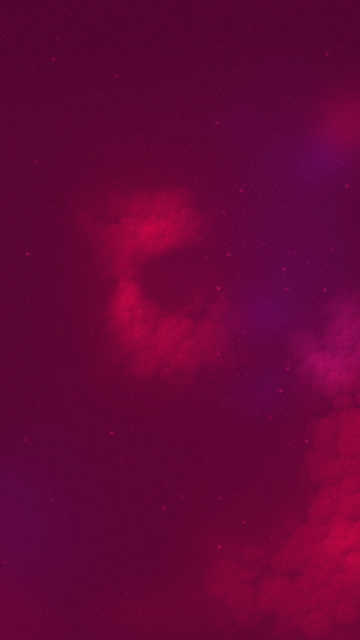
A WebGL 2 fragment shader for this background:

```glsl
#version 300 es
precision highp float;
// Crimson and violet nebula: billowing clouds and star dust on a dark plum sky.

#define SKY vec3(0.352, 0.018, 0.195)
#define RED vec3(0.330, 0.004, 0.055)
#define PINK vec3(0.230, 0.020, 0.125)
#define VIOLET vec3(0.035, 0.010, 0.130)
#define STAR vec3(0.420, 0.040, 0.160)
#define PUFF_SCALE 11.0
#define RELIEF 1.9
#define WARP 0.075
#define LIGHT vec2(-0.006, 0.007)

uniform vec2 u_resolution;
out vec4 fragColor;

vec2 hash2(vec2 p) {
  vec3 q = fract(vec3(p.xyx) * vec3(0.1031, 0.1030, 0.0973));
  q += dot(q, q.yzx + 33.33);
  return fract((q.xx + q.yz) * q.zy);
}

vec2 noise2(vec2 p) {
  vec2 i = floor(p), f = fract(p);
  f = f * f * (3.0 - 2.0 * f);
  vec2 low = mix(hash2(i), hash2(i + vec2(1, 0)), f.x);
  vec2 high = mix(hash2(i + vec2(0, 1)), hash2(i + vec2(1, 1)), f.x);
  return mix(low, high, f.y);
}

vec2 fbm2(vec2 p) {
  vec2 sum = vec2(0.0);
  float gain = 0.5;
  for (int i = 0; i < 5; i++) {
    sum += gain * noise2(p);
    p = mat2(1.6, 1.2, -1.2, 1.6) * p + 7.3;
    gain *= 0.5;
  }
  return sum;
}

// Height of one layer of round puffs.
float puffLayer(vec2 p) {
  vec2 cell = floor(p);
  float nearest = 1.0;
  for (int y = -1; y <= 1; y++)
    for (int x = -1; x <= 1; x++) {
      vec2 id = cell + vec2(x, y);
      vec2 d = id + hash2(id + 40.0) - p;
      nearest = min(nearest, dot(d, d));
    }
  return 1.0 - nearest;
}

float puffs(vec2 p) {
  float sum = 0.0, gain = 0.5;
  p *= PUFF_SCALE;
  for (int i = 0; i < 4; i++) {
    sum += gain * puffLayer(p);
    p = mat2(1.7, 1.1, -1.1, 1.7) * p + 3.7;
    gain *= 0.5;
  }
  return sum;
}

// Soft elliptical glow.
float glow(vec2 p, vec2 center, vec2 radius) {
  vec2 d = (p - center) / radius;
  return exp(-dot(d, d));
}

// One scattered star per grid cell, kept with the given chance.
float stars(vec2 p, float cells, float radius, float chance) {
  vec2 id = floor(p * cells);
  vec2 pick = hash2(id + cells);
  vec2 d = fract(p * cells) - 0.2 - 0.6 * hash2(id + 91.0);
  float spot = exp(-dot(d, d) / pow(radius * cells, 2.0));
  return spot * step(pick.x, chance) * (0.3 + 0.7 * pick.y);
}

void main() {
  vec2 p = gl_FragCoord.xy / u_resolution.x;
  p.y *= 1.77778 * u_resolution.x / u_resolution.y;
  vec2 drift = fbm2(p * 5.0) - 0.48;
  vec2 w = p + WARP * 2.0 * drift;
  vec2 soft = p + WARP * drift;

  // Billow texture lit from the upper left.
  vec2 q = p + 0.3 * WARP * drift;
  float height = puffs(q);
  float relief = height - puffs(q + LIGHT);

  // Central cloud with its dark hollows.
  float center = 0.80 * glow(w, vec2(0.42, 1.17), vec2(0.12, 0.085))
    + 0.62 * glow(w, vec2(0.375, 0.98), vec2(0.065, 0.10))
    + 0.52 * glow(w, vec2(0.49, 0.86), vec2(0.16, 0.13))
    - 0.25 * glow(w, vec2(0.48, 0.97), vec2(0.06, 0.04))
    - 0.22 * glow(w, vec2(0.49, 1.06), vec2(0.07, 0.04));

  // Cloud bank along the lower right.
  float bank = 0.55 * glow(w, vec2(1.00, 0.58), vec2(0.14, 0.16))
    + 0.42 * glow(w, vec2(0.96, 0.37), vec2(0.16, 0.12))
    + 0.68 * glow(w, vec2(1.00, 0.23), vec2(0.20, 0.10))
    + 0.28 * glow(w, vec2(0.68, 0.15), vec2(0.15, 0.11))
    + 0.36 * glow(w, vec2(0.92, 0.06), vec2(0.22, 0.09));
  float pink = 0.85 * glow(w, vec2(0.90, 0.76), vec2(0.10, 0.07))
    + 0.65 * glow(w, vec2(0.98, 0.86), vec2(0.09, 0.08));

  // Diffuse light around the clouds.
  float haze = 0.22 * glow(soft, vec2(0.43, 1.00), vec2(0.22, 0.34))
    + 0.20 * glow(soft, vec2(0.95, 0.25), vec2(0.45, 0.32))
    + 0.42 * glow(soft, vec2(0.98, 1.44), vec2(0.09, 0.08))
    + 0.13 * glow(soft, vec2(0.40, 0.07), vec2(0.16, 0.08))
    + 0.15 * glow(soft, vec2(0.00, 0.05), vec2(0.14, 0.14));
  float violet = 0.55 * glow(soft, vec2(0.82, 1.10), vec2(0.24, 0.42))
    + 0.60 * glow(soft, vec2(0.90, 1.34), vec2(0.09, 0.07))
    + 0.55 * glow(soft, vec2(0.74, 0.89), vec2(0.10, 0.08))
    + 0.45 * glow(soft, vec2(0.73, 0.70), vec2(0.09, 0.06))
    + 0.30 * glow(soft, vec2(0.66, 1.44), vec2(0.06, 0.05))
    + 0.45 * glow(soft, vec2(0.04, 0.33), vec2(0.22, 0.24));

  // Billows break up the cloud edges and shade their faces.
  float mass = center + bank + pink;
  float edge = smoothstep(0.02, 0.40, mass + 0.9 * (height - 0.72));
  float shade = (0.35 + 0.65 * edge) * max(0.0, 1.0 + RELIEF * relief + 0.8 * (height - 0.72));
  vec3 color = SKY * (1.0 - 0.07 * smoothstep(1.35, 1.78, p.y));
  color += RED * ((center + bank) * shade + haze) + PINK * pink * shade;
  color += VIOLET * violet * (0.9 + 1.2 * drift.x);

  // Star dust, densest along the violet band.
  float band = glow(p, vec2(0.69, 1.02), vec2(0.15, 0.48));
  float dust = 0.22 * stars(p, 150.0, 0.0017, 0.10 + 0.35 * band)
    + 0.38 * stars(p, 58.0, 0.0025, 0.035 + 0.16 * band)
    + 0.75 * stars(p, 17.0, 0.0042, 0.06 + 0.16 * band);
  color += STAR * dust * (1.0 - 0.6 * smoothstep(0.1, 0.5, mass));
  fragColor = vec4(color, 1.0);
}
```
